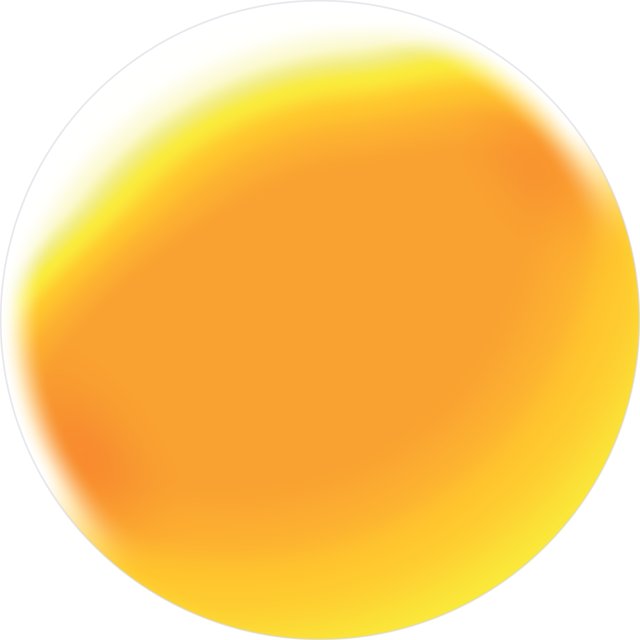
Give the GLSL for this background, as a WebGL 1 fragment shader.

```glsl
precision highp float;
// A glossy amber ball on white: a pale crescent at the upper left and a yellow
// one at the lower right. Two offset circles and the rim drive one colour ramp,
// with soft dark spots, a white rim glow and a hairline outline laid over it.
uniform vec2 u_resolution;

float smoothMax(float a, float b, float k) {
  float h = max(k - abs(a - b), 0.0) / k;
  return max(a, b) + h * h * k * 0.25;
}

// Orange through amber, gold, yellow and cream to white.
vec3 heatRamp(float h) {
  vec3 c = vec3(0.976, 0.635, 0.192);
  c = mix(c, vec3(0.99, 0.69, 0.19), smoothstep(-0.30, -0.19, h));
  c = mix(c, vec3(1.00, 0.78, 0.18), smoothstep(-0.21, -0.10, h));
  c = mix(c, vec3(0.98, 0.92, 0.23), smoothstep(-0.12, -0.02, h));
  c = mix(c, vec3(0.95, 0.93, 0.52), smoothstep(-0.03, 0.04, h));
  c = mix(c, vec3(0.985, 0.975, 0.80), smoothstep(0.02, 0.09, h));
  return mix(c, vec3(1.0, 1.0, 0.99), smoothstep(0.06, 0.18, h));
}

// Soft elliptical spot, stretched along the falling diagonal.
float spot(vec2 p, vec2 center) {
  vec2 d = p - center;
  vec2 q = vec2(dot(d, vec2(0.57, -0.82)), dot(d, vec2(0.82, 0.57)));
  q /= vec2(0.25, 0.14);
  return exp(-dot(q, q));
}

void main() {
  float size = min(u_resolution.x, u_resolution.y);
  vec2 p = (2.0 * gl_FragCoord.xy - u_resolution) / size;
  float pixel = 2.0 / size;
  float r = length(p);

  // Upper crescent, thinned towards both of its ends.
  float upper = length(p - vec2(0.19, -0.323)) - 1.1;
  upper -= 0.10 * smoothstep(0.1, 0.6, p.x);
  upper -= 0.25 * (1.0 - smoothstep(-0.3, 0.4, p.y));

  // Lower crescent, rising more slowly and stopping at yellow.
  float lower = length(p - vec2(-0.27, 0.39)) - 1.2;
  lower = -0.12 + lower * mix(0.6, 0.32, smoothstep(-0.1, 0.1, lower));

  float rim = mix(-0.32, -0.10, smoothstep(0.86, 1.0, r));
  float heat = smoothMax(smoothMax(upper, lower, 0.06), rim, 0.05);
  vec3 color = heatRamp(heat);

  // Darker orange spots at the two ends of the crescents.
  float spots = 0.85 * spot(p, vec2(-0.73, -0.43)) + 0.6 * spot(p, vec2(0.69, 0.50));
  spots *= 1.0 - smoothstep(-0.2, -0.05, heat);
  color = mix(color, vec3(0.97, 0.53, 0.18), spots);

  // White glow on the upper left rim.
  float facing = smoothstep(-0.35, 0.1, dot(p, vec2(-0.55, 0.83)));
  color = mix(color, vec3(1.0), facing * smoothstep(0.87, 1.0, r));

  // White surround and fine grey outline.
  color = mix(color, vec3(1.0), smoothstep(-pixel, pixel, r - 0.998));
  float outline = 1.0 - smoothstep(0.0, 0.002 + pixel, abs(r - 0.998));
  color = mix(color, vec3(0.80, 0.80, 0.84), 0.5 * outline);

  gl_FragColor = vec4(color, 1.0);
}
```
